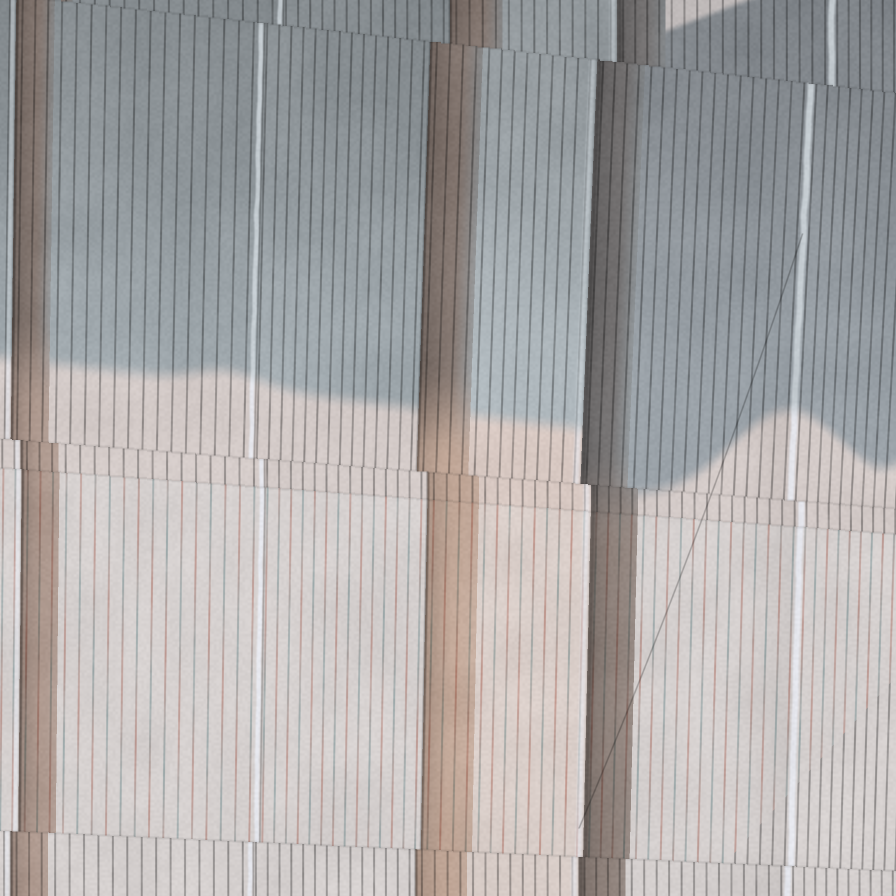
Reproduce this pattern procedurally as a Shadertoy shader.

```glsl
// Ribbed wall panels with brown recesses, lit by low sun under a soft shadow.
// Sloping stepped seams cut the wall into bands; each band slides and leans
// its columns, and every column is filled with evenly spaced fine grooves.

const float SPAN = 768.0; // design units across the canvas
const float EDGE[10] = float[10](-18., 14., 47., 224., 369., 414., 512., 553., 695., 792.);
const float GROOVES[9] = float[9](3., 3., 14., 14., 4., 9., 4., 13., 10.);
// Seam height at the left edge and slope, from the top down
const vec2 SEAM[4] = vec2[4](vec2(-5., .11), vec2(376., .078), vec2(401., .074), vec2(712., .045));
// Sideways slide and lean of each band, at the left and right sides
const vec2 SLIDE[5] = vec2[5](vec2(15., 18.), vec2(0.), vec2(4., -10.), vec2(5., -11.), vec2(-5., -22.));
const vec2 LEAN[5] = vec2[5](vec2(0.), vec2(4., 18.), vec2(0.), vec2(3., 10.), vec2(0.));

float hash(vec2 p) {
    return fract(sin(dot(p, vec2(127.1, 311.7))) * 43758.5453);
}

float noise(vec2 p) {
    vec2 i = floor(p), f = fract(p);
    f = f * f * (3.0 - 2.0 * f);
    return mix(mix(hash(i), hash(i + vec2(1, 0)), f.x),
               mix(hash(i + vec2(0, 1)), hash(i + vec2(1, 1)), f.x), f.y);
}

float stroke(float d, float halfWidth, float blur) {
    return 1.0 - smoothstep(halfWidth - blur, halfWidth + blur, abs(d));
}

float bump(float x, float centre, float width) {
    float t = (x - centre) / width;
    return exp(-t * t);
}

// Height of the shadow's lower edge; it jumps where the wall steps back
float shadowEdge(float x, int column) {
    float left = 306.0 + 0.124 * x - 12.0 * bump(x, 195.0, 40.0);
    float right = 425.0 - 73.0 * bump(x, 676.0, 68.0) - 25.0 * bump(x, 785.0, 24.0);
    return column < 6 ? left : right;
}

vec3 panelColour(vec2 p, float u, int column, int band, float lit) {
    vec3 shade = mix(vec3(.53, .555, .57), vec3(.64, .675, .695), smoothstep(0., 370., p.y));
    if (column == 5) shade += .045;
    if (column >= 7) shade -= vec3(.03, .035, .03);
    shade += .025 * (.5 - u);
    vec3 sun = band < 3 ? vec3(.83, .795, .785) : vec3(.835, .815, .81);
    if (column == 5) sun += vec3(.02, -.005, -.02);
    sun -= .035 * smoothstep(.5, 1., u) * float(column == 7);
    return mix(shade, sun, lit);
}

vec3 recessColour(float u, int column, float lit) {
    vec3 shade = column == 6 ? vec3(.44, .43, .43) : vec3(.50, .45, .425);
    vec3 sun = column == 1 ? vec3(.66, .58, .54)
             : column == 4 ? vec3(.74, .64, .58) : vec3(.55, .50, .475);
    return mix(shade, sun, lit) * mix(.91, 1.03, smoothstep(0., .6, u));
}

vec3 wall(vec2 p, float px) {
    // Band below the stepped seams
    float stepX = (floor(p.x / 10.5) + .5) * 10.5;
    int band = 0;
    float top = 0.0, seamGap = SPAN;
    for (int i = 0; i < 4; i++) {
        float y = SEAM[i].x + SEAM[i].y * stepX;
        if (p.y > y) { band = i + 1; top = y; }
        seamGap = min(seamGap, abs(p.y - y));
    }
    float side = p.x / SPAN;
    float x = p.x - mix(SLIDE[band].x, SLIDE[band].y, side)
            + mix(LEAN[band].x, LEAN[band].y, side) * (p.y - top) / 330.0;

    // Column and position u across it
    int column = 0;
    for (int i = 1; i < 9; i++) if (x > EDGE[i]) column = i;
    float width = EDGE[column + 1] - EDGE[column];
    float u = (x - EDGE[column]) / width;
    bool recess = column == 1 || column == 4 || column == 6;

    // Sunlight, with a small lit wedge at the top right
    float soft = recess ? 45.0 : 9.0;
    float lit = smoothstep(-soft, soft, p.y - shadowEdge(p.x, column));
    float wedge = smoothstep(-4., 4., 30.0 - .38 * (p.x - 562.0) - p.y);
    if (band == 0 && column == 7) lit = max(lit, wedge * .75);
    vec3 col = panelColour(p, u, column, band, lit);
    if (recess) {
        float fade = smoothstep(.55, 1.1, u) * mix(.75, .12, lit);
        col = mix(recessColour(u, column, lit), col, fade);
    }

    // Grooves: dark above, faint and tinted pink or teal in the lower band
    float g = u * GROOVES[column], id = floor(g);
    float groove = stroke((fract(g) - .5) * width / GROOVES[column], .85, .5 * px);
    float moire = .5 + .5 * sin(p.x * .19 + p.y * .035 + id * 2.1);
    bool faint = band == 3 && p.y < 665.0 - 1.09 * (p.x - 690.0);
    vec3 tint = faint ? mix(vec3(.88, .73, .70), vec3(.73, .81, .82), moire) : vec3(.66);
    groove *= .7 + .3 * noise(vec2(id * 7.3, p.y * .08));
    col *= mix(vec3(1), tint, groove);

    // Bright column edges, dark recess lips and seams
    float wobble = 1.2 * (noise(vec2(p.y * .06, 3.0)) - .5);
    float rim = max(stroke(x - EDGE[3] + wobble, 1.9, 1.2), stroke(x - EDGE[8] + wobble, 2.7, 1.5));
    rim = max(rim, .65 * max(stroke(x - EDGE[1] + 3., 1.8, 1.2), stroke(x - EDGE[6] + 4., 2.5, 2.)));
    col = mix(col, mix(vec3(.80, .83, .85), vec3(.91, .92, .95), lit), rim * .85);
    float lip = max(stroke(x - EDGE[1] - 1., 1.2, 1.), stroke(x - EDGE[4] - .5, 1.3, 1.));
    lip = max(lip, .7 * max(stroke(x - EDGE[3] - 3., .8, .7), stroke(x - EDGE[6] - 2., 2., 2.)));
    col *= 1.0 - .32 * lip - .08 * stroke(seamGap, 1.0, .8);

    // Thin diagonal wire
    float drop = p.y - 200.0;
    float wire = stroke(p.x - 688.0 + .33 * drop + .00009 * drop * drop, .7, .6);
    col *= 1.0 - .25 * wire * step(0., drop) * step(drop, 510.);

    // Stains and grain
    col += .035 * (noise(p * .025) - .5) + .035 * (noise(p * .45) - .5);
    return col;
}

void mainImage(out vec4 fragColor, in vec2 fragCoord) {
    vec3 sum = vec3(0);
    for (int i = 0; i < 4; i++) {
        vec2 jitter = vec2(i & 1, i >> 1) * .5 - .25;
        vec2 uv = (fragCoord + jitter) / iResolution.xy;
        sum += wall(vec2(uv.x, 1.0 - uv.y) * SPAN, SPAN / iResolution.y);
    }
    fragColor = vec4(sum / 4.0, 1.0);
}
```
